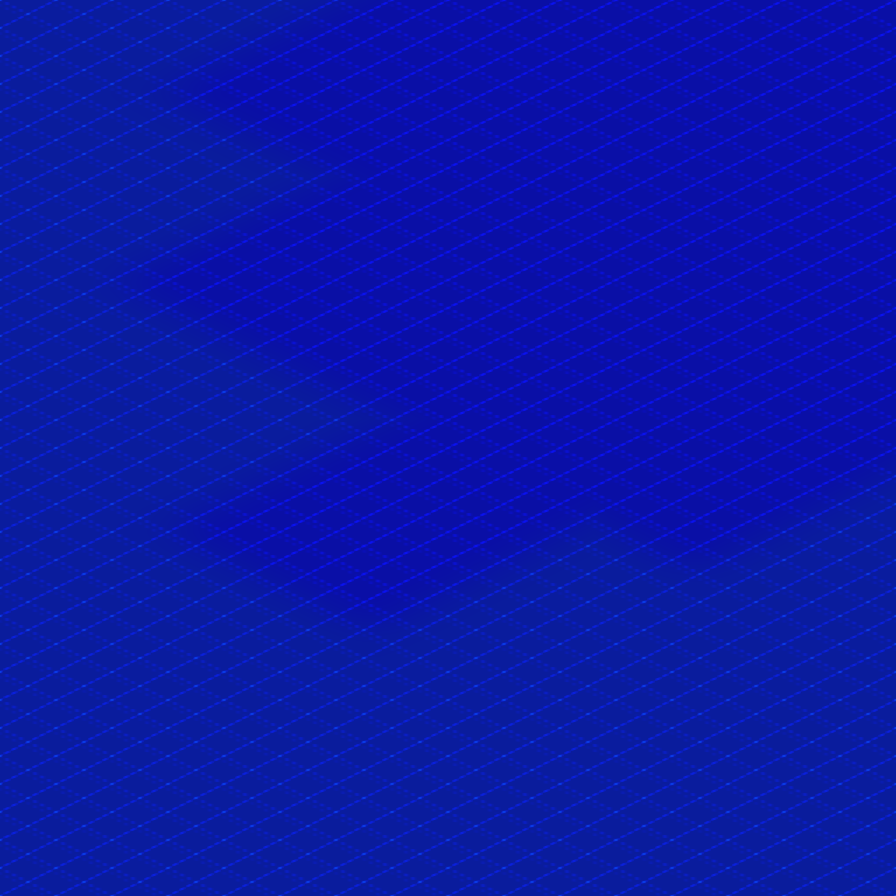
Reproduce this pattern procedurally as a three.js fragment shader.

```glsl
// Deep blue diamond lattice of dotted slanted lines, with soft stepped patches of two blues.
#define ROWS 32.0
#define COLUMNS 16.0
#define RISING_HALF_WIDTH 0.0013
#define FALLING_HALF_WIDTH 0.0015
#define LINE_SOFTNESS 0.0007
#define DASHES 128.0
#define PATCH_SOFTNESS 1.3
#define DEEP_BLUE vec3(0.04, 0.058, 0.65)
#define DEEP_LINE vec3(0.04, 0.07, 0.95)
#define SEA_BLUE vec3(0.04, 0.108, 0.615)
#define SEA_LINE vec3(0.04, 0.125, 0.87)
#define SEA_CROSSING vec3(0.04, 0.26, 0.90)

varying vec2 vUv;

float hash(vec2 p) {
  return fract(sin(dot(p, vec2(127.1, 311.7))) * 43758.5453);
}

// Coverage of the lattice line nearest to a coordinate counted in rows.
float latticeLine(float rowCoord, float halfWidth) {
  float d = abs(fract(rowCoord + 0.5) - 0.5) / ROWS;
  return 1.0 - smoothstep(halfWidth - LINE_SOFTNESS, halfWidth + LINE_SOFTNESS, d);
}

// Soft interval from 0 outside to 1 inside.
float softBand(float x, float start, float end) {
  return smoothstep(start - PATCH_SOFTNESS, start + PATCH_SOFTNESS, x)
       * (1.0 - smoothstep(end - PATCH_SOFTNESS, end + PATCH_SOFTNESS, x));
}

// Three slanted steps joined into the deep patch.
float deepPatch(vec2 p) {
  float top = softBand(p.x, 6.2, 32.0) * softBand(p.y, -40.0, 0.4);
  float middle = softBand(p.x, 12.2, 32.8) * softBand(p.y, -4.0, 8.0);
  float tip = softBand(p.x, 21.9, 29.2) * softBand(p.y, 5.0, 15.9);
  return max(top, max(middle, tip));
}

void main() {
  // Skewed coordinates: x is constant on rising lines, y on falling lines.
  float down = (1.0 - vUv.y) * ROWS;
  float across = vUv.x * COLUMNS;
  vec2 lattice = vec2(down + across, down - across);
  vec2 inCell = fract(lattice);
  float deep = deepPatch(lattice);

  // Diamond fill with small cell differences.
  vec3 color = mix(SEA_BLUE, DEEP_BLUE, deep);
  color.b += 0.008 * (hash(floor(lattice)) - 0.5);

  // Both sets of lines climb in small steps, one dash to a step.
  float dash = 0.5 + 0.5 * cos(6.28318 * DASHES * vUv.x);
  float steppedAcross = floor(vUv.x * DASHES + 0.5) / DASHES * COLUMNS;

  // Rising lines: bright beads on a continuous thread.
  float risingCoord = down + mix(across, steppedAcross, 0.4);
  float rising = latticeLine(risingCoord, RISING_HALF_WIDTH) * mix(0.42, 1.0, dash);

  // Falling lines: fainter dots, with a second row below between the crossings.
  float fallingCoord = down - mix(across, steppedAcross, 0.85);
  float middleOfEdge = 4.0 * inCell.x * (1.0 - inCell.x);
  float dots = latticeLine(fallingCoord, FALLING_HALF_WIDTH) * mix(0.1, 0.62, dash);
  float lowerDots = latticeLine(fallingCoord - 4.0 / DASHES * 6.0, FALLING_HALF_WIDTH)
                  * mix(0.04, 0.32, dash) * middleOfEdge;
  float falling = max(dots * mix(0.75, 1.0, middleOfEdge), lowerDots);

  vec3 lineColor = mix(SEA_LINE, DEEP_LINE, deep);
  color = mix(color, lineColor, max(rising, falling));

  // Lighter points where the lines cross outside the deep patch.
  float crossing = latticeLine(lattice.x, RISING_HALF_WIDTH)
                 * latticeLine(lattice.y, FALLING_HALF_WIDTH);
  color = mix(color, SEA_CROSSING, crossing * 0.8 * (1.0 - deep));

  gl_FragColor = vec4(color, 1.0);
}
```
